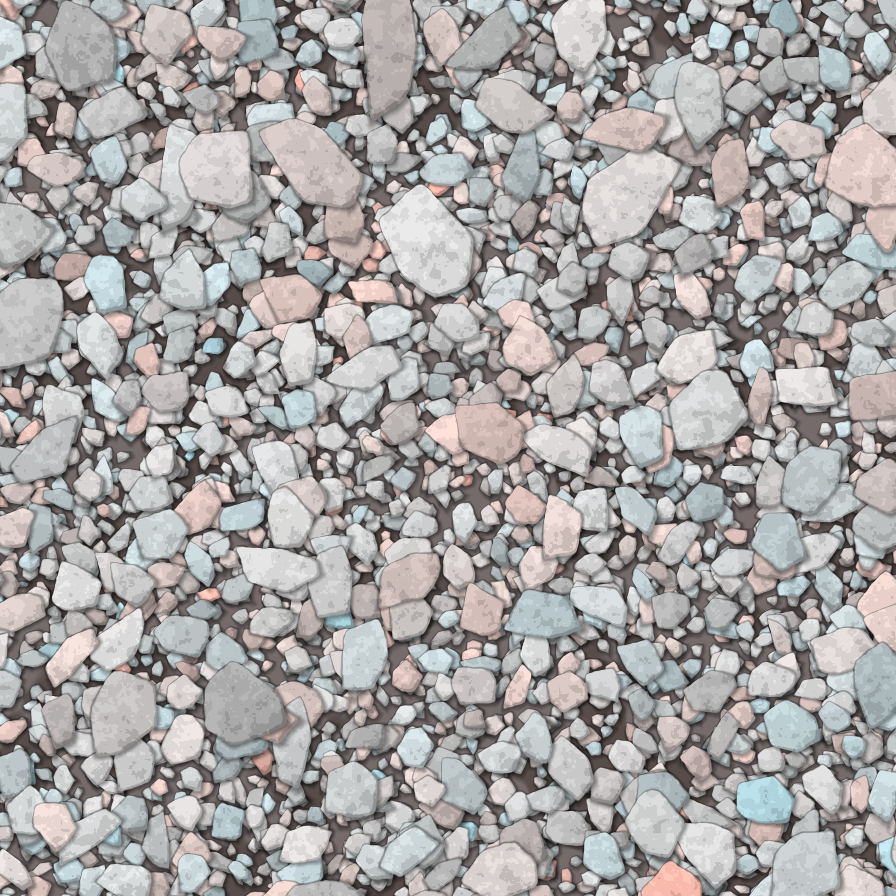
Reproduce this texture procedurally as a three.js fragment shader.

```glsl
varying vec2 vUv;

vec3 hash3(vec2 p) {
  vec3 q = fract(vec3(p.xyx) * vec3(0.1031, 0.1030, 0.0973));
  q += dot(q, q.yxz + 33.33);
  return fract((q.xxy + q.yzz) * q.zyx);
}

float noise(vec2 p) {
  vec2 i = floor(p), f = fract(p);
  f = f * f * (3.0 - 2.0 * f);
  return mix(mix(hash3(i).x, hash3(i + vec2(1, 0)).x, f.x),
             mix(hash3(i + vec2(0, 1)).x, hash3(i + vec2(1, 1)).x, f.x), f.y);
}

float fbm(vec2 p) {
  return 0.5 * noise(p) + 0.3 * noise(p * 2.1 + 17.0) + 0.2 * noise(p * 4.3 + 41.0);
}

mat2 rotation(float angle) {
  float c = cos(angle), s = sin(angle);
  return mat2(c, s, -s, c);
}

// Irregular polygon with softened corners, in units of its own radius
float stoneDistance(vec2 q, vec2 seed) {
  float sum = 0.0;
  for (int k = 0; k < 6; k++) {
    vec3 h = hash3(seed + float(k) * 7.3);
    float angle = (float(k) + 0.8 * (h.x - 0.5)) * 1.0472;
    sum += exp(16.0 * (dot(q, vec2(cos(angle), sin(angle))) - mix(0.7, 1.05, h.y)));
  }
  return log(sum) / 16.0;
}

// Mostly pale grey, drifting to pink or blue, with a few vivid stones
vec3 stoneColor(vec2 seed) {
  vec3 h = hash3(seed + 91.7);
  float warmth = h.y * 2.0 - 0.92;
  warmth *= abs(warmth) * (h.z > 0.93 ? 2.2 : 1.0);
  return mix(0.65, 0.86, sqrt(h.x)) * (1.0 + warmth * vec3(0.09, -0.035, -0.065));
}

void main() {
  float grain = fbm(vUv * 55.0);
  float speckle = fbm(vUv * 95.0 + 63.0);
  vec2 light = normalize(vec2(-0.6, 0.8));

  // Dark soil between the stones
  float soil = smoothstep(0.42, 0.47, fbm(vUv * 9.0 + 5.0));
  vec3 color = mix(vec3(0.34, 0.30, 0.29), vec3(0.46, 0.42, 0.42), soil);

  // Layers of stones, from fine chips to large pebbles
  for (int layer = 0; layer < 7; layer++) {
    float level = float(layer);
    float cells = 46.0 * pow(0.76, level);
    vec2 p = rotation(level * 0.7 + 0.3) * vUv * cells + 60.0 + level * 13.7;
    vec2 layerLight = rotation(level * 0.7 + 0.3) * light;

    for (int y = -1; y <= 1; y++) {
      for (int x = -1; x <= 1; x++) {
        vec2 cell = floor(p) + vec2(x, y);
        vec2 seed = cell + level * 37.0;
        vec3 h = hash3(seed);
        vec3 g = hash3(seed + 53.1);
        if (g.x > mix(0.92, 0.36, level / 6.0)) continue;

        float radius = mix(0.27, 0.46, g.y);
        vec2 offset = (p - cell - mix(vec2(0.2), vec2(0.8), h.xy)) / radius;
        float stretch = mix(0.72, 1.0, g.z);
        vec2 q = rotation(h.z * 6.2832) * offset * vec2(1.0);
        q *= vec2(stretch, 1.0 / stretch);
        if (dot(q, q) > 5.0) continue;

        float d = stoneDistance(q, seed) * radius / cells + (grain - 0.5) * 0.004;
        float facing = dot(offset, layerLight);

        // Contact shadow, wider on the side away from the light
        float reach = 0.0045 - 0.003 * clamp(facing, -1.0, 1.0);
        color *= mix(0.62, 1.0, smoothstep(0.0, reach, d));

        // Flat tonal patches with ragged borders
        float tone = facing * 0.35 + (speckle - 0.5) * 2.0 + (h.x - 0.5) * 0.3;
        vec3 stone = stoneColor(seed);
        stone *= 1.0 + 0.07 * smoothstep(0.22, 0.27, tone)
                     - 0.11 * smoothstep(-0.32, -0.37, tone);
        float rim = -d + facing * 0.002 + (speckle - 0.5) * 0.004;
        stone *= mix(0.8, 1.0, smoothstep(0.0005, 0.0025, rim));
        color = mix(color, stone, 1.0 - smoothstep(-0.0009, 0.0009, d));
      }
    }
  }

  gl_FragColor = vec4(clamp(color, 0.0, 1.0), 1.0);
}
```
